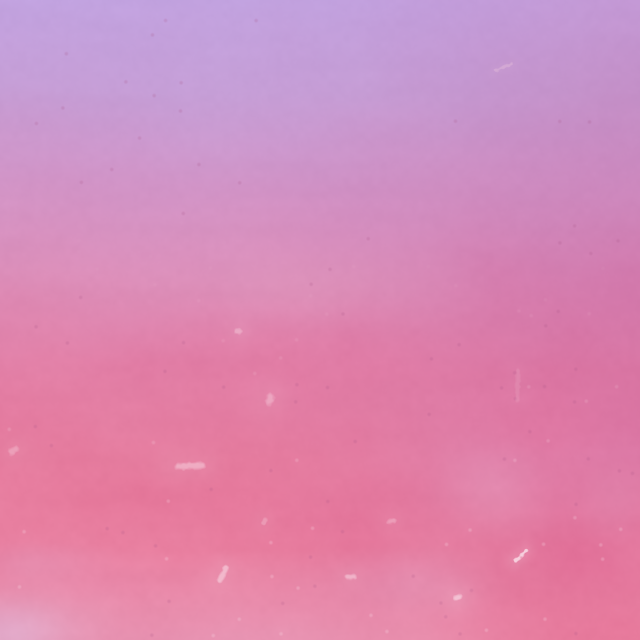
A Shadertoy shader for this background:

```glsl
// A hazy wash of paint running from lavender at the top to rose at the bottom.
// Two vertical colour ramps are blended across the canvas, then varied by noise,
// soft oval patches, pale flecks and hashed specks.

const int STOPS = 8;
// Ramp colours at even heights, from bottom to top
const vec3 LEFT_RAMP[STOPS] = vec3[STOPS](
    vec3(.91, .58, .70), vec3(.91, .49, .62), vec3(.90, .49, .625), vec3(.885, .50, .655),
    vec3(.86, .56, .73), vec3(.82, .58, .78), vec3(.775, .62, .84), vec3(.76, .64, .88));
const vec3 RIGHT_RAMP[STOPS] = vec3[STOPS](
    vec3(.91, .49, .62), vec3(.89, .46, .61), vec3(.865, .48, .655), vec3(.85, .46, .64),
    vec3(.825, .48, .68), vec3(.80, .53, .74), vec3(.77, .57, .79), vec3(.765, .60, .84));

const vec3 PALE = vec3(.88, .61, .75);
const vec3 DEEP = vec3(.88, .42, .59);
const vec3 LAVENDER = vec3(.88, .70, .83);
const vec3 FLECK_COLOUR = vec3(.97, .83, .88);
const vec3 SPECK_SHADE = vec3(.65, .32, .52);

const float HEIGHT_WARP = .055;   // unevenness of the colour bands
const float CLOUD = .050;         // strength of the broad mottling
const float GRAIN = .018;         // strength of the paper grain
const float SPECK_CELLS = 44.;

// Patches: centre and radii; positive weights are pale, negative are deep
const int PATCHES = 10;
const vec4 PATCH[PATCHES] = vec4[PATCHES](
    vec4(.48, .55, .16, .05), vec4(.50, .45, .25, .06), vec4(.85, .32, .10, .08),
    vec4(.76, .24, .10, .07), vec4(.64, .09, .12, .05), vec4(.91, .13, .09, .05),
    vec4(.05, .12, .09, .03), vec4(.16, .09, .09, .03), vec4(.52, .20, .13, .06),
    vec4(.96, .22, .06, .05));
const float PATCH_WEIGHT[PATCHES] = float[PATCHES](
    .35, -.22, -.32, .30, .32, -.38, .28, -.15, -.18, .22);

// Flecks: centre and half stroke, then width and opacity
const int FLECKS = 12;
const vec4 FLECK[FLECKS] = vec4[FLECKS](
    vec4(.297, .272, .019, .001), vec4(.348, .103, .005, .010), vec4(.814, .132, .008, .008),
    vec4(.715, .066, .002, .001), vec4(.548, .099, .005, .000), vec4(.422, .376, .001, .003),
    vec4(.372, .482, .002, .000), vec4(.787, .895, .012, .005), vec4(.021, .296, .003, .002),
    vec4(.612, .186, .003, .001), vec4(.809, .398, .001, .022), vec4(.413, .185, .001, .002));
const vec2 FLECK_STYLE[FLECKS] = vec2[FLECKS](
    vec2(.009, .55), vec2(.007, .65), vec2(.0045, .95), vec2(.007, .75),
    vec2(.007, .60), vec2(.010, .45), vec2(.007, .45), vec2(.004, .30),
    vec2(.008, .40), vec2(.007, .40), vec2(.006, .16), vec2(.006, .35));

float hash(vec2 p) {
    return fract(sin(dot(p, vec2(127.1, 311.7))) * 43758.5453);
}

float noise(vec2 p) {
    vec2 i = floor(p), f = fract(p);
    f = f * f * (3. - 2. * f);
    return mix(mix(hash(i), hash(i + vec2(1, 0)), f.x),
               mix(hash(i + vec2(0, 1)), hash(i + vec2(1, 1)), f.x), f.y);
}

float fbm(vec2 p) {
    float sum = 0., amp = .5;
    for (int i = 0; i < 5; i++) {
        sum += amp * noise(p);
        p = mat2(1.6, 1.2, -1.2, 1.6) * p + 7.3;
        amp *= .5;
    }
    return sum;
}

vec3 wash(float height, float across) {
    float h = clamp(height, 0., 1.) * float(STOPS - 1);
    int i = min(int(h), STOPS - 2);
    float f = h - float(i);
    return mix(mix(LEFT_RAMP[i], LEFT_RAMP[i + 1], f),
               mix(RIGHT_RAMP[i], RIGHT_RAMP[i + 1], f), across);
}

float oval(vec2 p, vec4 shape) {
    vec2 d = (p - shape.xy) / shape.zw;
    return exp(-dot(d, d));
}

float strokeDistance(vec2 p, vec2 halfStroke) {
    float t = dot(p, halfStroke) / max(dot(halfStroke, halfStroke), 1e-8);
    return length(p - halfStroke * clamp(t, -1., 1.));
}

void mainImage(out vec4 fragColor, in vec2 fragCoord) {
    vec2 p = fragCoord / iResolution.xy;
    float lower = smoothstep(.75, .1, p.y);

    // Base wash with uneven bands
    float warp = fbm(p * vec2(3., 5.) + 4.) - .48;
    vec3 colour = wash(p.y + HEIGHT_WARP * warp, smoothstep(.35, 1., p.x));

    // Broad patches, then the pale lower corner
    for (int i = 0; i < PATCHES; i++) {
        float w = PATCH_WEIGHT[i];
        colour = mix(colour, w > 0. ? PALE : DEEP, abs(w) * oval(p, PATCH[i]));
    }
    colour = mix(colour, LAVENDER, .65 * oval(p, vec4(.01, .01, .09, .05)));

    // Mottling, brush streaks and grain
    float cloud = fbm(p * 9. + 20.) - .48;
    float streak = noise(p * vec2(5., 50.)) - .5;
    colour += CLOUD * vec3(.3, 1., .8) * cloud * mix(.4, 1.3, lower);
    colour += .008 * streak + GRAIN * (fbm(p * 85.) - .48);

    // Small scattered specks, pale low down and dark elsewhere
    vec2 cell = floor(p * SPECK_CELLS);
    vec2 offset = .3 + .4 * vec2(hash(cell + 3.), hash(cell + 8.));
    float chance = hash(cell + 15.);
    float speck = smoothstep(.20, .03, length(fract(p * SPECK_CELLS) - offset));
    colour = mix(colour, FLECK_COLOUR, speck * .28 * lower * step(.955, chance));
    colour = mix(colour, SPECK_SHADE, speck * .20 * step(chance, .03));

    // Pale flecks with ragged edges and a faint halo
    for (int i = 0; i < FLECKS; i++) {
        float d = strokeDistance(p - FLECK[i].xy, FLECK[i].zw) + .003 * (noise(p * 230.) - .5);
        vec2 style = FLECK_STYLE[i];
        float halo = .15 * exp(-d * d / (9. * style.x * style.x));
        float cover = max(smoothstep(style.x, style.x * .15, d), halo);
        colour = mix(colour, FLECK_COLOUR, cover * style.y);
    }
    fragColor = vec4(clamp(colour, 0., 1.), 1.);
}
```
